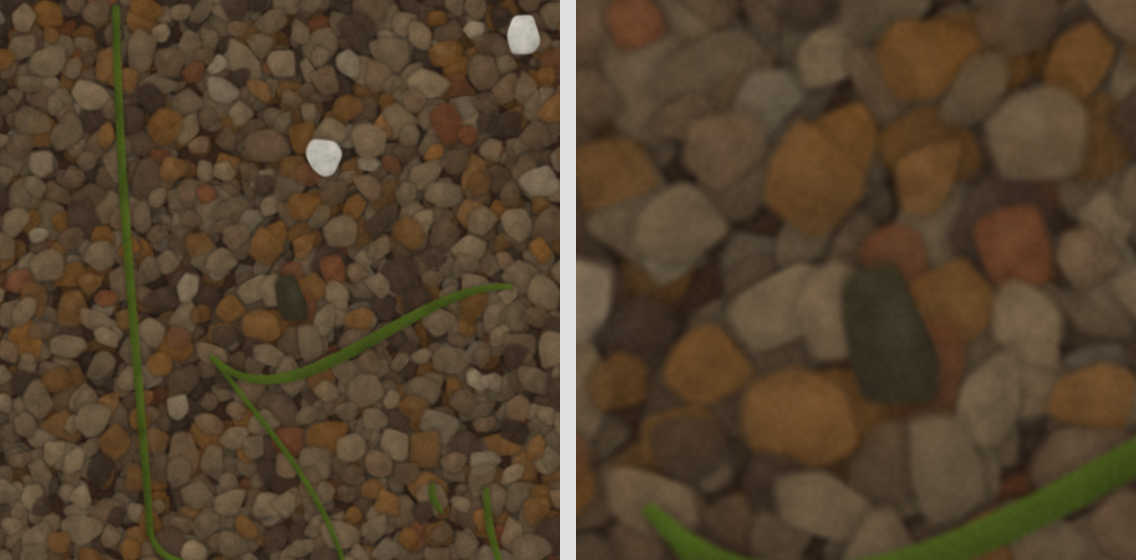
Left, the full canvas; right, a detail of the centre.
Write a Shadertoy shader that draws this texture.

```glsl
const float TAU = 6.2831853;
const int LAYERS = 4;
const int FACETS = 7;
const float CELLS = 19.0;

const vec3 GAP    = vec3(0.20, 0.14, 0.10);
const vec3 TAN    = vec3(0.44, 0.37, 0.275);
const vec3 BROWN  = vec3(0.37, 0.29, 0.21);
const vec3 AMBER  = vec3(0.43, 0.285, 0.135);
const vec3 RUST   = vec3(0.42, 0.24, 0.14);
const vec3 UMBER  = vec3(0.22, 0.165, 0.13);
const vec3 PALE   = vec3(0.51, 0.45, 0.36);
const vec3 CHALK  = vec3(0.78, 0.76, 0.71);
const vec3 SLATE  = vec3(0.21, 0.19, 0.13);
const vec3 LEAF   = vec3(0.255, 0.32, 0.095);

float hash(vec2 p) {
    vec3 q = fract(p.xyx * vec3(0.1031, 0.1030, 0.0973));
    q += dot(q, q.yzx + 33.33);
    return fract((q.x + q.y) * q.z);
}

float noise(vec2 p) {
    vec2 i = floor(p), f = fract(p);
    f = f * f * (3.0 - 2.0 * f);
    vec2 e = vec2(0.0, 1.0);
    return mix(mix(hash(i), hash(i + e.yx), f.x),
               mix(hash(i + e), hash(i + e.yy), f.x), f.y);
}

vec2 rotate(vec2 p, float a) {
    float c = cos(a), s = sin(a);
    return vec2(c * p.x - s * p.y, s * p.x + c * p.y);
}

// Rounded random polygon: 0 at the centre, 1 on the outline
float pebble(vec2 p, float seed, float stretch) {
    p = rotate(p, TAU * hash(vec2(seed, 1.0))) * vec2(1.0 / stretch, stretch);
    float sum = 0.0;
    for (int k = 0; k < FACETS; k++) {
        float h = hash(vec2(seed, float(k) + 5.0));
        float a = (float(k) + 0.8 * h) * TAU / float(FACETS);
        float reach = 0.78 + 0.36 * hash(vec2(float(k) + 31.0, seed));
        sum += pow(max(dot(p, vec2(cos(a), sin(a))), 0.0) / reach, 9.0);
    }
    return pow(sum + 1e-7, 1.0 / 9.0);
}

// Lays one shaded, slightly translucent grain and its shadow over the colour below
vec3 addGrain(vec3 under, vec2 p, float radius, float seed, float stretch, vec3 tint, float opacity, float soft) {
    vec2 q = p / radius;
    if (dot(q, q) > 4.5) return under;
    float n = pebble(q, seed, stretch);
    float blur = soft / radius;
    float dome = sqrt(max(1.0 - n * n, 0.0));
    float mottle = noise(q * 1.8 + seed) * 0.7 + noise(q * 5.0 - seed) * 0.3 - 0.5;
    float light = 0.87 + 0.1 * dome + 0.07 * dot(q, vec2(-0.3, 0.9)) + 0.24 * mottle;
    float glint = smoothstep(0.6, 0.0, length(q - vec2(-0.15, 0.3))) * hash(vec2(seed, 77.0));
    vec3 body = tint * light + 0.03 * glint;
    under *= 1.0 - 0.17 * (1.0 - smoothstep(0.9, 1.4, n));
    return mix(under, body, opacity * (1.0 - smoothstep(1.0 - blur, 1.0 + blur, n)));
}

vec3 grainTint(float seed) {
    float pick = hash(vec2(seed, 11.0));
    vec3 tint = TAN;
    if (pick > 0.42) tint = BROWN;
    if (pick > 0.65) tint = AMBER;
    if (pick > 0.83) tint = RUST;
    if (pick > 0.87) tint = UMBER;
    if (pick > 0.96) tint = PALE;
    tint = mix(tint, BROWN, 0.4 * hash(vec2(seed, 12.0)));
    return tint * mix(0.88, 1.12, hash(vec2(seed, 13.0)));
}

// Scattered grains on one jittered, turned grid
vec3 addLayer(vec3 col, vec2 uv, float layer, float soft) {
    vec2 g = rotate(uv, layer * 0.7) * CELLS + layer * 17.3 + 60.0;
    float depth = mix(0.78, 1.0, layer / float(LAYERS - 1));
    for (int y = -1; y <= 1; y++)
    for (int x = -1; x <= 1; x++) {
        vec2 cell = floor(g) + vec2(x, y);
        float seed = 200.0 * hash(cell + layer * 41.0) + layer;
        vec2 centre = cell + 0.2 + 0.6 * vec2(hash(vec2(seed, 2.0)), hash(vec2(seed, 3.0)));
        float size = hash(vec2(seed, 4.0));
        float radius = mix(0.32, 0.64, size * size * 0.5 + size * 0.5);
        float stretch = 1.0 + 0.25 * hash(vec2(seed, 21.0));
        float opacity = mix(0.75, 0.97, hash(vec2(seed, 22.0)));
        vec2 p = rotate(g - centre, -layer * 0.7);
        col = addGrain(col, p, radius, seed, stretch, grainTint(seed) * depth, opacity, soft * CELLS);
    }
    return col;
}

// Grass blade along a cubic curve, tapered to both ends
vec3 addBlade(vec3 col, vec2 uv, vec2 a, vec2 b, vec2 c, vec2 d, float width, float taper, float soft) {
    float nearest = 1e3, across = 0.0;
    vec2 last = a;
    for (int i = 1; i <= 24; i++) {
        float t = float(i) / 24.0, s = 1.0 - t;
        vec2 next = s*s*s*a + 3.0*s*s*t*b + 3.0*s*t*t*c + t*t*t*d;
        vec2 v = next - last, w = uv - last;
        float h = clamp(dot(w, v) / dot(v, v), 0.0, 1.0);
        float along = (float(i) - 1.0 + h) / 24.0;
        float halfWidth = width * mix(1.0, 0.4 + 0.6 * sin(along * TAU * 0.5), taper);
        float dist = length(w - v * h) - halfWidth;
        if (dist < nearest) {
            nearest = dist;
            across = (v.x * w.y - v.y * w.x) / (length(v) * halfWidth);
        }
        last = next;
    }
    col *= 1.0 - 0.12 * (1.0 - smoothstep(0.0, 0.01, nearest));
    vec3 green = LEAF * (1.0 + 0.1 * clamp(across, -1.0, 1.0) + 0.25 * (noise(uv * 35.0) - 0.5));
    return mix(col, green, 0.95 * (1.0 - smoothstep(-soft, soft, nearest)));
}

void mainImage(out vec4 fragColor, in vec2 fragCoord) {
    vec2 uv = fragCoord / iResolution.y;
    float soft = max(0.0046, 1.0 / iResolution.y);
    float bladeSoft = 0.7 * soft;

    // Sand bed
    vec3 col = GAP;
    for (int i = 0; i < LAYERS; i++) col = addLayer(col, uv, float(i), soft);

    // Accent pebbles
    col = addGrain(col, uv - vec2(0.936, 0.941), 0.034, 3.0, 1.12, CHALK, 1.0, bladeSoft);
    col = addGrain(col, uv - vec2(0.577, 0.717), 0.032, 8.0, 1.0, CHALK, 1.0, bladeSoft);
    col = addGrain(col, (uv - vec2(0.523, 0.462)) * vec2(-1.0, 1.0), 0.035, 14.0, 1.35, SLATE, 1.0, soft);

    // Grass
    col = addBlade(col, uv, vec2(0.207, 0.985), vec2(0.212, 0.65), vec2(0.25, 0.32), vec2(0.268, 0.05), 0.0078, 0.25, bladeSoft);
    col = addBlade(col, uv, vec2(0.268, 0.055), vec2(0.275, 0.02), vec2(0.29, 0.005), vec2(0.33, -0.005), 0.006, 0.3, bladeSoft);
    col = addBlade(col, uv, vec2(0.385, 0.355), vec2(0.47, 0.24), vec2(0.57, 0.14), vec2(0.615, -0.01), 0.005, 0.2, bladeSoft);
    col = addBlade(col, uv, vec2(0.378, 0.362), vec2(0.52, 0.22), vec2(0.74, 0.50), vec2(0.91, 0.488), 0.0105, 0.9, bladeSoft);
    col = addBlade(col, uv, vec2(0.868, 0.125), vec2(0.87, 0.08), vec2(0.875, 0.04), vec2(0.895, -0.01), 0.007, 0.4, bladeSoft);
    col = addBlade(col, uv, vec2(0.772, 0.135), vec2(0.768, 0.11), vec2(0.778, 0.1), vec2(0.787, 0.088), 0.007, 0.7, bladeSoft);

    // Fine speckle
    col += 0.02 * (noise(uv * 330.0) - 0.5);
    fragColor = vec4(col, 1.0);
}
```
